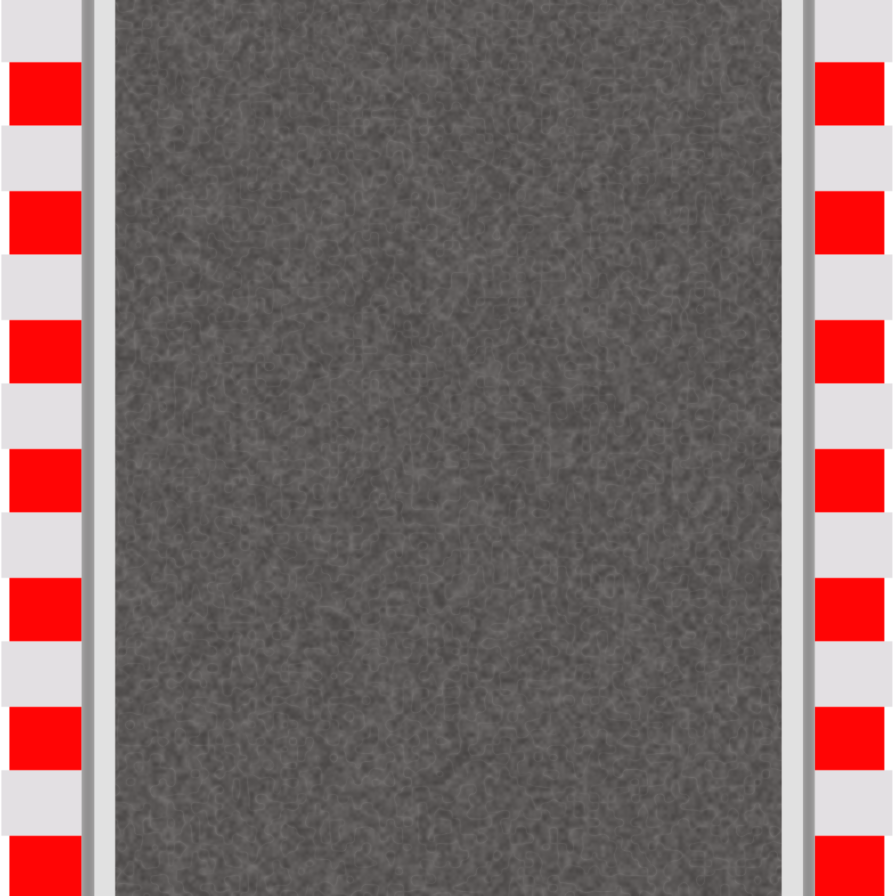
Write a Shadertoy shader that draws this texture.

```glsl
// Top-down strip of grainy asphalt with edge lines and red and white kerbs
const vec3 WHITE = vec3(1.0);
const vec3 KERB_PALE = vec3(0.89, 0.88, 0.89);
const vec3 KERB_RED = vec3(1.0, 0.02, 0.02);
const vec3 GUTTER = vec3(0.57, 0.565, 0.565);
const vec3 EDGE_LINE = vec3(0.882);
const vec3 ASPHALT = vec3(0.362, 0.350, 0.346);

const float KERB_PERIOD = 0.1439;
const float RED_START = -0.0035;
const float RED_LENGTH = 0.0707;

float hash(vec2 p) {
    vec3 q = fract(vec3(p.xyx) * 0.1031);
    q += dot(q, q.yzx + 33.33);
    return fract((q.x + q.y) * q.z);
}

float valueNoise(vec2 p) {
    vec2 cell = floor(p);
    vec2 f = fract(p);
    f = f * f * (3.0 - 2.0 * f);
    float low = mix(hash(cell), hash(cell + vec2(1, 0)), f.x);
    float high = mix(hash(cell + vec2(0, 1)), hash(cell + vec2(1, 1)), f.x);
    return mix(low, high, f.y);
}

// Soft mask that is 1 between two limits
float band(float x, float from, float to, float soft) {
    return smoothstep(from - soft, from + soft, x)
         - smoothstep(to - soft, to + soft, x);
}

// Soft mask of a stripe centred in each repeat
float stripes(float y, float start, float len, float period, float soft) {
    float d = abs(mod(y - start - 0.5 * len + 0.5 * period, period) - 0.5 * period);
    return 1.0 - smoothstep(0.5 * len - soft, 0.5 * len + soft, d);
}

// Fine mottling with thin pale creases, centred near zero
float grain(vec2 p) {
    float mottle = valueNoise(p * 150.0) - 0.5;
    float fine = valueNoise(p * 245.0 + 37.0) - 0.5;
    float broad = valueNoise(p * 45.0 + 91.0) - 0.5;
    float crease = 1.0 - abs(2.0 * valueNoise(p * 110.0 + 17.0) - 1.0);
    return 0.085 * mottle + 0.045 * fine + 0.018 * broad
         + 0.05 * (pow(crease, 4.0) - 0.3);
}

// One kerb: pale blocks are wider than the red ones
vec3 kerb(vec3 base, vec2 p, vec2 paleSpan, vec2 redSpan, float soft) {
    float red = stripes(p.y, RED_START, RED_LENGTH, KERB_PERIOD, soft);
    float paleMask = band(p.x, paleSpan.x, paleSpan.y, soft) * (1.0 - red);
    float redMask = band(p.x, redSpan.x, redSpan.y, soft) * red;
    base = mix(base, KERB_PALE, paleMask);
    return mix(base, KERB_RED, redMask);
}

// Grey channel, lighter along both sides
vec3 gutter(vec3 base, float x, float from, float to, float soft) {
    float t = clamp((x - from) / (to - from), 0.0, 1.0);
    float rim = abs(2.0 * t - 1.0);
    return mix(base, GUTTER + 0.09 * rim * rim, band(x, from, to, soft));
}

void mainImage(out vec4 fragColor, in vec2 fragCoord) {
    vec2 uv = fragCoord / iResolution.xy;
    float soft = max(0.0012, 0.6 / iResolution.y);
    vec3 color = WHITE;

    // Kerbs
    color = kerb(color, uv, vec2(0.0015, 0.0915), vec2(0.0105, 0.0915), soft);
    color = kerb(color, uv, vec2(0.909, 0.996), vec2(0.909, 0.987), soft);

    // Gutters and painted lines
    color = gutter(color, uv.x, 0.0910, 0.1060, soft);
    color = gutter(color, uv.x, 0.8955, 0.9095, soft);
    color = mix(color, EDGE_LINE, band(uv.x, 0.1055, 0.1290, soft));
    color = mix(color, EDGE_LINE, band(uv.x, 0.8725, 0.8960, soft));

    // Road surface
    vec3 road = ASPHALT + grain(uv);
    color = mix(color, road, band(uv.x, 0.1285, 0.8725, soft));

    fragColor = vec4(color, 1.0);
}
```
